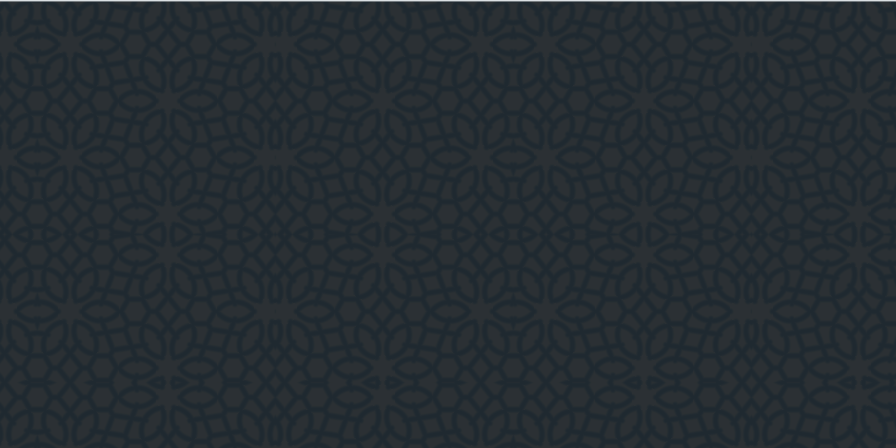
A WebGL 2 fragment shader for this pattern:

```glsl
#version 300 es
precision highp float;
// Dark lattice of six-petal rosettes, corner hexagons and edge diamonds.
// Mirror seams fold the plane, then a hexagonal grid repeats one cell,
// which is folded to a 30 degree wedge and drawn with stroke distances.

uniform vec2 u_resolution;
out vec4 fragColor;

// Layout, in canvas heights
const float SPACING = 0.2526;       // between neighbouring rosettes
const float SEAM_X = 0.6146;        // one vertical mirror seam
const float SEAM_STEP = 0.5313;     // between vertical seams
const float SEAM_HIGH = 0.4766;     // horizontal mirror seams
const float SEAM_LOW = 0.1458;
const vec2 ROSETTE = vec2(0.0208, 0.6484); // offset from seam, height
const float TOP_RULE = 0.0032;      // pale rule along the top

// Motif, in units of the rosette spacing
const float STROKE = 0.024;         // half width of the lines
const float SOFTNESS = 0.011;
const float PETAL_MID = 0.27;
const vec2 PETAL = vec2(0.165, 0.083);   // half length, half width
const vec2 DIAMOND = vec2(0.13, 0.105);  // half height, half width
const float HEXAGON = 0.125;             // radius
const float CORNER = 0.57735;
const float EXTENSION = 0.76;       // diamond side past its inner vertex

const vec3 GROUND = vec3(0.169, 0.190, 0.202);
const vec3 LINE = vec3(0.123, 0.162, 0.190);
const vec3 RULE = vec3(0.86, 0.88, 0.89);

float segment(vec2 p, vec2 a, vec2 b) {
    vec2 ab = b - a;
    return length(p - a - ab * clamp(dot(p - a, ab) / dot(ab, ab), 0.0, 1.0));
}

// Distance to the outline of a pointed leaf, for p.y >= 0
float leafOutline(vec2 p, vec2 size) {
    p.x = abs(p.x);
    if (p.x > size.x) return length(p - vec2(size.x, 0.0));
    float radius = dot(size, size) / (2.0 * size.y);
    return abs(length(p + vec2(0.0, radius - size.y)) - radius);
}

// Mirror about the seams
vec2 foldSeams(vec2 p) {
    float x = mod(p.x - SEAM_X, 2.0 * SEAM_STEP);
    p.x = SEAM_STEP - abs(x - SEAM_STEP);
    p.y = SEAM_LOW + abs(p.y - SEAM_LOW);
    p.y = SEAM_HIGH + abs(p.y - SEAM_HIGH);
    return p;
}

// Offset from the nearest rosette centre
vec2 hexCell(vec2 p) {
    vec2 period = vec2(sqrt(3.0), 1.0);
    vec2 a = mod(p + 0.5 * period, period) - 0.5 * period;
    vec2 b = mod(p, period) - 0.5 * period;
    return dot(a, a) < dot(b, b) ? a : b;
}

float motif(vec2 p) {
    // Fold into the wedge between a petal axis and a cell edge
    vec2 normal = vec2(-0.5, 0.8660254);
    p = abs(p);
    p -= 2.0 * max(dot(p, normal), 0.0) * normal;
    p.y = abs(p.y);

    // Petal, and the hexagon around the cell corner
    float d = leafOutline(p - vec2(PETAL_MID, 0.0), PETAL);
    vec2 hexTip = vec2(CORNER - HEXAGON, 0.0);
    vec2 hexSide = vec2(CORNER - 0.5 * HEXAGON, 0.8660254 * HEXAGON);
    d = min(d, segment(p, hexTip, hexSide));

    // Diamond in the frame of the cell edge, with its extended sides
    vec2 q = vec2(dot(p, vec2(0.8660254, 0.5)), -dot(p, normal));
    vec2 side = vec2(0.5, DIAMOND.y);
    vec2 inner = vec2(0.5 - DIAMOND.x, 0.0);
    vec2 reach = inner + vec2(-DIAMOND.x, DIAMOND.y) * EXTENSION;
    d = min(d, segment(q, side, inner));
    d = min(d, segment(q, inner, reach));
    return min(d, segment(q, side, vec2(0.5, 0.5 * CORNER - HEXAGON)));
}

void main() {
    vec2 p = gl_FragCoord.xy / u_resolution.y;
    float pixel = 1.0 / u_resolution.y;

    vec2 cell = hexCell((foldSeams(p) - ROSETTE) / SPACING);
    float edge = SOFTNESS + 0.5 * pixel / SPACING;
    float ink = 1.0 - smoothstep(-edge, edge, motif(cell) - STROKE);
    vec3 color = mix(GROUND, LINE, ink);

    // Pale rule at the top edge
    float rule = clamp((p.y - 1.0 + TOP_RULE) / pixel + 0.5, 0.0, 1.0);
    fragColor = vec4(mix(color, RULE, rule), 1.0);
}
```
